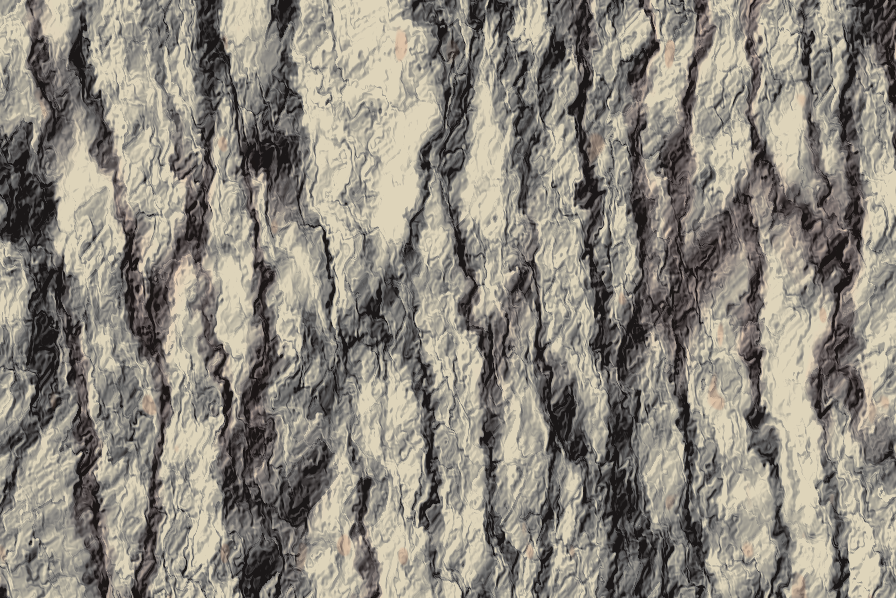
This texture is drawn by a Shadertoy shader. Its source:

```glsl
// Weathered tree bark: braided upright ridges, dark furrows and flaking pale plates.

const vec3 BARK_TONES[6] = vec3[6](
    vec3(0.10, 0.09, 0.09), vec3(0.27, 0.26, 0.26), vec3(0.40, 0.40, 0.40),
    vec3(0.55, 0.54, 0.52), vec3(0.69, 0.67, 0.61), vec3(0.87, 0.83, 0.73));
const vec3 RUST = vec3(0.62, 0.50, 0.42);
const vec3 FURROW_TINT = vec3(1.06, 0.98, 0.97);
const vec2 TO_LIGHT = vec2(-0.75, 0.66);

struct Bark {
    float height;
    float plate;   // 0 in a furrow, 1 on top of a ridge
    float tone;    // unlit brightness
};

// Hashes and noise
vec2 hash22(vec2 p) {
    vec3 q = fract(p.xyx * vec3(0.1031, 0.1030, 0.0973));
    q += dot(q, q.yzx + 33.33);
    return fract((q.xx + q.yz) * q.zy);
}

float noise(vec2 p) {
    vec2 i = floor(p), f = fract(p);
    f = f * f * (3.0 - 2.0 * f);
    float low = mix(hash22(i).x, hash22(i + vec2(1, 0)).x, f.x);
    float high = mix(hash22(i + vec2(0, 1)).x, hash22(i + vec2(1, 1)).x, f.x);
    return mix(low, high, f.y);
}

float fbm(vec2 p, int octaves, float gain) {
    float sum = 0.0, amp = 0.5, total = 0.0;
    for (int i = 0; i < octaves; i++) {
        sum += amp * noise(p);
        total += amp;
        p = mat2(0.96, 0.28, -0.28, 0.96) * p * 2.03 + vec2(17.3, 9.1);
        amp *= gain;
    }
    return sum / total;
}

// Thin dark line where the noise crosses its middle value
float groove(vec2 p, float width) {
    return 1.0 - smoothstep(0.0, width, abs(2.0 * noise(p) - 1.0));
}

// Cellular pattern: x = distance to the cell border, y = random value of the cell
vec2 cells(vec2 p) {
    vec2 base = floor(p);
    float nearest = 9.0, second = 9.0, id = 0.0;
    for (int y = -1; y <= 1; y++)
    for (int x = -1; x <= 1; x++) {
        vec2 cell = base + vec2(x, y);
        vec2 rnd = hash22(cell + 41.0);
        float d = length(cell + rnd - p);
        if (d < nearest) {
            second = nearest;
            nearest = d;
            id = fract(rnd.x * 7.0 + rnd.y * 13.0);
        } else second = min(second, d);
    }
    return vec2(second - nearest, id);
}

Bark bark(vec2 p) {
    // Leaning ridges with ragged borders
    vec2 w = p;
    w.x += 0.16 * (fbm(p * vec2(2.6, 1.9) + 5.0, 2, 0.5) - 0.5);
    w += vec2(0.055, 0.07) * (fbm(p * vec2(24.0, 15.0), 4, 0.65) - 0.5);

    // Long plates parted by furrows of varying width
    vec2 ridge = cells(w * vec2(9.5, 1.5) + 3.0);
    float gap = 0.20 * noise(p * vec2(9.0, 4.0) + 60.0) - 0.04;
    float plate = smoothstep(gap - 0.05, gap + 0.26, ridge.x);

    // Narrow upright splits, broken into short runs
    float split = groove(w * vec2(25.0, 4.5) + 30.0, 0.24);
    split *= smoothstep(0.4, 0.6, noise(p * vec2(10.0, 6.0) + 90.0));

    // Angular flakes with cracks, then rough grain with small crevices
    vec2 flake = cells(w * vec2(30.0, 13.0) + 12.0);
    float crack = 1.0 - smoothstep(0.02, 0.16, flake.x);
    crack *= smoothstep(0.35, 0.65, noise(p * 13.0 + 20.0));
    float grain = fbm(w * vec2(38.0, 19.0), 4, 0.68);
    float crevice = groove(w * vec2(58.0, 24.0) + 7.0, 0.35);
    crevice *= smoothstep(0.35, 0.65, noise(p * vec2(18.0, 12.0) + 44.0));

    // Smooth worn patches on the ridge tops
    float worn = plate * smoothstep(0.52, 0.68, fbm(w * vec2(9.0, 4.0) + 70.0, 3, 0.5));
    float roughness = mix(1.0, 0.5, worn);

    Bark b;
    b.plate = plate;
    b.height = 0.32 * plate + roughness * (0.95 * grain + 0.13 * flake.y)
             - 0.12 * split - roughness * (0.08 * crack + 0.08 * crevice);
    b.tone = 0.59 + 0.38 * (plate - 0.7) + 0.08 * (ridge.y - 0.5)
           + 0.12 * (flake.y - 0.5) + 0.75 * roughness * (grain - 0.5)
           + 0.13 * worn - 0.20 * split
           - roughness * (0.17 * crack + 0.16 * crevice)
           + 0.10 * (noise(p * vec2(4.5, 1.5) + 8.0) - 0.5);
    return b;
}

// Piecewise blend through the bark colours, dark to pale
vec3 barkColor(float tone) {
    float t = clamp((tone - 0.10) / 0.143, 0.0, 4.999);
    int i = int(t);
    return mix(BARK_TONES[i], BARK_TONES[i + 1], fract(t));
}

void mainImage(out vec4 fragColor, in vec2 fragCoord) {
    vec2 p = fragCoord / iResolution.y;

    // Slope towards the light gives the relief
    Bark here = bark(p);
    Bark lit = bark(p + 0.0045 * TO_LIGHT);
    float relief = clamp(here.height - lit.height, -0.22, 0.22);
    vec3 color = barkColor(here.tone + 1.1 * relief);

    // Brownish furrows and a few rusty scars
    float brown = (1.0 - here.plate) * smoothstep(0.4, 0.7, noise(p * vec2(5.0, 2.0) + 50.0));
    color *= mix(vec3(1.0), FURROW_TINT, brown);
    float scar = smoothstep(0.84, 0.89, fbm(p * vec2(24.0, 12.0) + 33.0, 2, 0.5)) * here.plate;
    color = mix(color, RUST * (0.5 + here.tone), 0.5 * scar);

    fragColor = vec4(color, 1.0);
}
```
